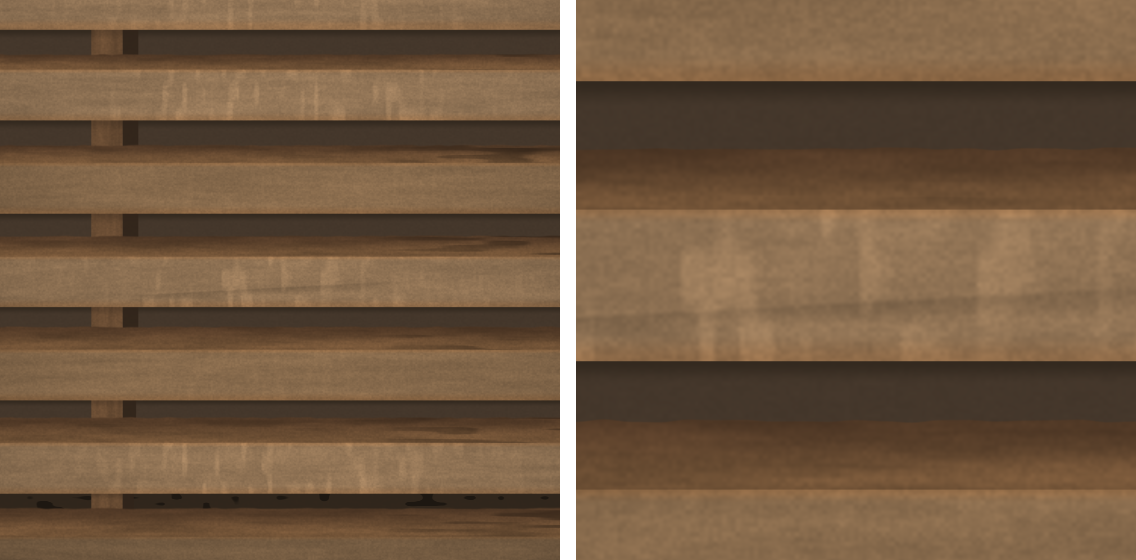
Left, the full canvas; right, a detail of the centre.
Give the GLSL for this texture, as a WebGL 1 fragment shader.

```glsl
precision highp float;
// Horizontal oak slats seen from slightly above, with dark gaps and a rear upright post.
uniform vec2 u_resolution;

#define ROWS 6.0          // slats per canvas height
#define ROW_SHIFT 0.25    // part of a slat cut off at the top
#define FACE 0.54         // front face height, in rows
#define LEDGE 0.164       // upper face height of the first slat, in rows
#define LEDGE_GROW 0.0275 // extra upper face per row downwards
#define POST_LEFT 0.163
#define POST_RIGHT 0.219
#define POST_SHADE 0.247
#define GRAIN 0.17        // strength of the wood fibres
#define SAW 0.13          // strength of the upright saw marks

float hash(vec2 p) {
  vec3 q = fract(vec3(p.xyx) * 0.1031);
  q += dot(q, q.yzx + 33.33);
  return fract((q.x + q.y) * q.z);
}

float noise(vec2 p) {
  vec2 i = floor(p), f = fract(p);
  f = f * f * (3.0 - 2.0 * f);
  return mix(mix(hash(i), hash(i + vec2(1, 0)), f.x),
             mix(hash(i + vec2(0, 1)), hash(i + vec2(1, 1)), f.x), f.y);
}

// Long fibres at several scales, centred on zero
float fibres(vec2 p) {
  p.y += 0.012 * noise(p * vec2(4.0, 9.0));
  float sum = 0.0, amp = 0.5;
  vec2 freq = vec2(5.0, 75.0);
  for (int i = 0; i < 4; i++) {
    sum += amp * (noise(p * freq + 19.0 * float(i)) - 0.5);
    freq *= vec2(2.2, 1.6);
    amp *= 0.68;
  }
  return sum;
}

// Pale upright scratches gathered in patches
float sawMarks(float x, float h, float row) {
  float fine = smoothstep(0.55, 0.95, noise(vec2(x * 85.0, h * 4.0 + row * 17.0)));
  float broad = noise(vec2(x * 32.0, h * 2.0 + row * 11.0)) - 0.4;
  float patches = smoothstep(0.1, 0.35, x) * smoothstep(0.95, 0.6, x);
  float rough = row < 0.5 ? 0.8 : mix(0.25, 1.0, mod(row, 2.0));
  return (fine + 0.5 * broad) * rough * (0.25 + 0.75 * patches);
}

vec3 frontFace(vec2 p, float h, float row) {
  float pale = row < 1.5 ? 0.75 : mix(0.25, 0.65, mod(row, 2.0));
  vec3 wood = mix(vec3(0.52, 0.405, 0.285), vec3(0.59, 0.475, 0.355), pale);
  wood *= 1.0 - 0.09 * pow(abs(p.x - 0.52) * 2.0, 2.0);
  wood *= 1.0 + GRAIN * fibres(p) + SAW * sawMarks(p.x, h, row);
  // Tapered dark figure on the fourth slat
  float along = smoothstep(0.2, 0.3, p.x) * smoothstep(0.8, 0.5, p.x);
  float off = h - 0.42 + 0.32 * (p.x - 0.23);
  float figure = smoothstep(-0.015, 0.01, off) * smoothstep(0.1, 0.0, off);
  wood *= 1.0 - 0.12 * figure * along * step(abs(row - 3.0), 0.5);
  // Warm worn edges
  float edge = smoothstep(0.05, 0.0, h) + smoothstep(FACE - 0.1, FACE, h);
  wood *= mix(vec3(1.0), vec3(1.0, 0.94, 0.87), min(edge, 1.0));
  wood *= 1.0 + 0.06 * smoothstep(0.025, 0.0, abs(h - 0.015));
  return wood * (row > 5.5 ? 0.84 : 1.0);
}

// depth runs from 0 at the back to 1 at the front edge
vec3 upperFace(vec2 p, float depth) {
  vec3 wood = mix(vec3(0.32, 0.225, 0.15), vec3(0.46, 0.335, 0.22), smoothstep(0.0, 0.95, depth));
  float streak = smoothstep(0.5, 0.8, noise(p * vec2(11.0, 150.0)));
  wood *= 1.0 - streak * (0.05 + 0.24 * smoothstep(0.6, 1.0, p.x));
  return wood * (1.0 + 1.8 * GRAIN * fibres(p + 3.7));
}

// depth runs from 0 at the top of the gap to 1 at its foot
vec3 gap(vec2 p, float depth, float row, float aa) {
  float low = step(4.5, row);
  vec3 back = mix(vec3(0.2, 0.16, 0.12), vec3(0.268, 0.215, 0.168), smoothstep(0.0, 0.4, depth));
  back = mix(back, vec3(0.19, 0.15, 0.11), low);
  float pebble = smoothstep(0.7, 0.8, noise(p * vec2(38.0, 90.0)));
  back *= 1.0 - 0.4 * pebble * low;
  // Upright post and its shaded side
  float shadeEnd = POST_SHADE - 0.004 * max(row - 3.0, 0.0);
  float lit = smoothstep(-aa, aa, p.x - POST_LEFT) * smoothstep(aa, -aa, p.x - POST_RIGHT);
  float side = smoothstep(-aa, aa, p.x - POST_RIGHT) * smoothstep(aa, -aa, p.x - shadeEnd);
  vec3 post = vec3(0.4, 0.29, 0.195) * (0.84 + 0.16 * smoothstep(0.0, 0.5, depth));
  post *= 1.0 + 2.0 * GRAIN * fibres(p.yx);
  back = mix(back, vec3(0.19, 0.14, 0.1), side * 0.9);
  return mix(back, post, lit);
}

void main() {
  vec2 p = gl_FragCoord.xy / u_resolution;
  float s = (1.0 - p.y) * ROWS + ROW_SHIFT;
  float row = floor(s), h = fract(s);
  float aa = 0.8 / u_resolution.x;
  float aaRow = 0.8 * ROWS / u_resolution.y;

  float faceEnd = FACE + max(0.0, 0.03 - 0.03 * row);
  float ledge = LEDGE + LEDGE_GROW * row;
  float ledgeTop = 1.0 - ledge + 0.012 * (noise(vec2(p.x * 60.0, row)) - 0.5);

  vec3 face = frontFace(p, h, row);
  vec3 color = mix(face, gap(p, (h - faceEnd) / (ledgeTop - faceEnd), row, aa),
                   smoothstep(-aaRow, aaRow, h - faceEnd));
  color = mix(color, upperFace(p, (h - ledgeTop) / ledge),
              smoothstep(-1.5 * aaRow, 1.5 * aaRow, h - ledgeTop));
  // Blend the front arris into the next face
  color = mix(color, frontFace(p, 0.0, row + 1.0), 0.5 * smoothstep(1.0 - 2.0 * aaRow, 1.0, h));

  // Fine speckle over everything, weaker in the dark
  float speckle = noise(p * 370.0) + noise(p * vec2(230.0, 310.0) + 7.0) - 1.0;
  color *= 1.0 + 0.065 * speckle * smoothstep(0.1, 0.45, color.r);
  gl_FragColor = vec4(color, 1.0);
}
```
